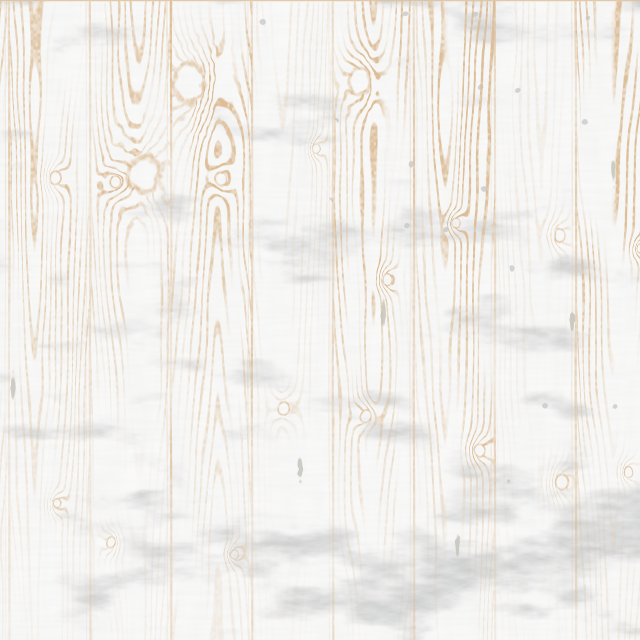
Give the GLSL for this texture, as a WebGL 2 fragment shader.

```glsl
#version 300 es
precision highp float;
// Whitewashed pine boards with tan grain, knots, seams and grey scuffs.
uniform vec2 u_resolution;
out vec4 fragColor;

const float BOARD_WIDTH = 0.1265;
const float FIRST_SEAM = 0.014;
const vec3 PAINT = vec3(0.968, 0.968, 0.966);
const vec3 TAN = vec3(0.865, 0.745, 0.595);
const vec3 SCUFF = vec3(0.76, 0.765, 0.765);
const vec3 BARE = vec3(0.76, 0.755, 0.72);

// Per board: grain strength and how fast the arches climb.
const vec2 BOARDS[8] = vec2[8](
  vec2(0.75, 5.0), vec2(0.70, 6.0), vec2(0.80, -7.0), vec2(0.22, 4.0),
  vec2(0.90, 5.0), vec2(1.10, 3.5), vec2(0.20, 4.0), vec2(0.95, 6.0));

float hash(vec2 p) {
  return fract(sin(dot(p, vec2(127.1, 311.7))) * 43758.5453);
}

float noise(vec2 p) {
  vec2 i = floor(p), f = fract(p);
  f = f * f * (3.0 - 2.0 * f);
  return mix(mix(hash(i), hash(i + vec2(1, 0)), f.x),
             mix(hash(i + vec2(0, 1)), hash(i + vec2(1, 1)), f.x), f.y);
}

float fbm(vec2 p) {
  float sum = 0.0, amp = 0.5;
  for (int i = 0; i < 5; i++) {
    sum += amp * noise(p);
    p = p * 2.03 + 17.3;
    amp *= 0.5;
  }
  return sum;
}

float boardCoord(float x) { return (x - FIRST_SEAM) / BOARD_WIDTH; }

// Knot parts: x = grain bulge, y = rim, z = nearby grain boost, w = painted core.
vec4 knot(vec2 p, vec2 center, float radius, float board) {
  float own = 1.0 - step(0.5, abs(floor(boardCoord(center.x)) - board));
  float d = length((p - center) * vec2(1.0, 0.8)) / radius;
  d += 0.35 * (noise(p * 90.0) - 0.5);
  float rim = 1.0 - smoothstep(0.03, 0.28, abs(d - 1.05));
  return own * vec4((2.0 + 90.0 * radius) * exp(-0.18 * d * d), rim,
                    exp(-0.1 * d * d), 1.0 - smoothstep(0.75, 1.0, d));
}

// Large knots plus two small scattered ones on each board.
vec4 allKnots(vec2 p, float board) {
  vec4 k = knot(p, vec2(0.225, 0.728), 0.022, board)
         + knot(p, vec2(0.296, 0.870), 0.023, board)
         + knot(p, vec2(0.563, 0.872), 0.015, board);
  for (float j = 0.0; j < 2.0; j++) {
    vec2 seed = vec2(board + 3.0, j + 5.0);
    float x = FIRST_SEAM + BOARD_WIDTH * (board + mix(0.25, 0.85, hash(seed)));
    float y = 0.12 + 0.38 * j + 0.3 * hash(seed + 9.0);
    k += knot(p, vec2(x, y), mix(0.005, 0.009, hash(seed + 4.0)), board);
  }
  return k;
}

// Stretched arches; whole values of the result are growth lines.
float grainField(vec2 p, float board, float climb) {
  float u = boardCoord(p.x) - board - 0.5 - 0.4 * (hash(vec2(board, 3.0)) - 0.5);
  float bend = noise(vec2(u * 3.0 + board * 17.0, p.y * 5.0));
  float ripple = noise(vec2(u * 9.0 + board * 31.0, p.y * 13.0));
  return 13.0 * sqrt(u * u + 0.004) - climb * p.y + 1.8 * bend + 0.5 * ripple;
}

float growthLine(float field) {
  float soft = min(fwidth(field), 0.3);
  float ridge = abs(fract(field) - 0.5) * 2.0;
  return smoothstep(0.6 - soft * 0.5, 0.82 + soft * 0.5, ridge);
}

// Rough tan seam with a fainter line beside it.
float seam(vec2 p, float speck) {
  float t = boardCoord(p.x + 0.0025 * (noise(vec2(3.0, p.y * 5.0)) - 0.5));
  float id = floor(t + 0.5);
  float d = (t - id) * BOARD_WIDTH;
  float wear = mix(0.35, 1.0, noise(vec2(id * 13.0, p.y * 7.0))) * mix(0.65, 1.0, p.y);
  float main = 1.0 - smoothstep(0.0008, 0.0027, abs(d));
  float side = 1.0 - smoothstep(0.0003, 0.0018, abs(d + 0.006));
  return (main + 0.4 * side) * wear * mix(0.6, 1.15, speck);
}

// Sparse blots: one per chosen grid cell, sized by the given half extents.
float blots(vec2 p, vec2 cells, vec2 extent, float chance) {
  vec2 id = floor(p * cells);
  vec2 center = (id + 0.3 + 0.4 * vec2(hash(id + 2.0), hash(id + 7.0))) / cells;
  float d = length((p - center) / extent) + 0.8 * (noise(p * 150.0) - 0.5);
  return step(hash(id + 11.0), chance) * (1.0 - smoothstep(0.6, 1.1, d));
}

void main() {
  vec2 p = gl_FragCoord.xy / u_resolution;
  float board = floor(boardCoord(p.x));
  vec2 style = BOARDS[int(clamp(board, 0.0, 7.0))];
  float speck = noise(p * vec2(280.0, 200.0));

  // Painted ground with faint brushing.
  vec3 color = PAINT + 0.018 * (fbm(p * vec2(70.0, 18.0)) - 0.5);
  color += 0.012 * (noise(p * vec2(25.0, 240.0)) - 0.5);

  // Grey scuffs, heavier low down and toward the right.
  float bias = 0.10 * smoothstep(0.45, 0.0, p.y) + 0.06 * p.x;
  float scuff = smoothstep(0.60, 0.88, fbm(p * vec2(8.0, 19.0) + 4.0) + bias);
  color = mix(color, SCUFF, scuff * mix(0.3, 0.9, fbm(p * vec2(40.0, 120.0))));
  color = mix(color, SCUFF, 0.7 * blots(p, vec2(18.0), vec2(0.005), 0.22 * p.x * p.y));

  // Grain, worn away in patches and toward the bottom.
  vec4 knots = allKnots(p, board);
  float line = growthLine(grainField(p, board, style.y) + knots.x);
  float patches = smoothstep(0.2, 0.65, noise(vec2(p.x * 38.0, p.y * 4.0) + board));
  float strength = style.x * patches * mix(0.25, 1.05, smoothstep(0.05, 0.75, p.y));
  float ink = line * (strength + 0.5 * knots.z) * (1.0 - min(knots.w, 1.0));
  ink = max(ink, 0.75 * knots.y) * mix(0.4, 1.2, speck);

  // Seams, top edge and bare chips.
  ink = max(ink, seam(p, speck));
  ink = max(ink, 0.8 * smoothstep(0.997, 0.999, p.y));
  color = mix(color, TAN, clamp(ink, 0.0, 1.0));
  color = mix(color, BARE, 0.8 * blots(p, vec2(16.0, 9.0), vec2(0.004, 0.02), 0.04));
  fragColor = vec4(color, 1.0);
}
```
